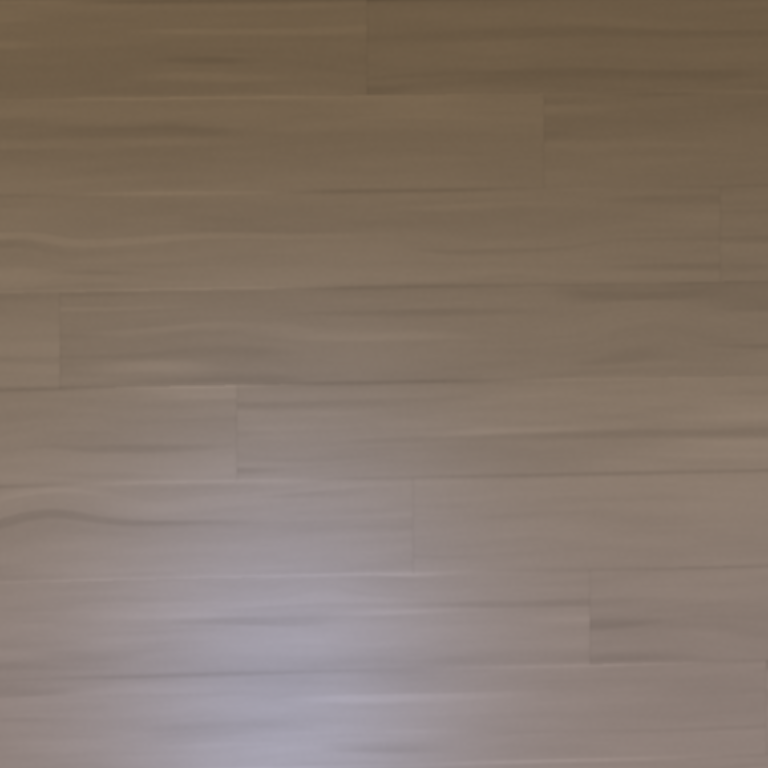
Give the GLSL for this texture, as a WebGL 1 fragment shader.

```glsl
precision highp float;

uniform vec2 u_resolution;

#define ROWS 8.0
#define PLANK_LENGTH 1.09
#define JOINT_START 0.078
#define JOINT_STEP 0.23
#define TILT 0.028
#define SEAM_WIDTH 0.0032
#define JOINT_WIDTH 0.0022
#define GRAIN_DEPTH 1.0
#define PLANK_VARIATION 0.035
#define SOFTNESS 0.0013

float hash(vec2 p) {
    vec3 h = fract(p.xyx * 0.1031);
    h += dot(h, h.yzx + 33.33);
    return fract((h.x + h.y) * h.z);
}

float noise(vec2 p) {
    vec2 i = floor(p), f = fract(p);
    f = f * f * (3.0 - 2.0 * f);
    float low = mix(hash(i), hash(i + vec2(1.0, 0.0)), f.x);
    float high = mix(hash(i + vec2(0.0, 1.0)), hash(i + 1.0), f.x);
    return mix(low, high, f.y);
}

float fbm(vec2 p) {
    float sum = 0.0, weight = 0.5;
    for (int i = 0; i < 3; i++) {
        sum += weight * noise(p);
        p = p * 2.03 + 17.3;
        weight *= 0.5;
    }
    return sum / 0.875;
}

// Long fibres, with stronger waves where the wood is figured
float grain(vec2 p, float seed) {
    p += vec2(seed * 37.0, seed * 11.0);
    float figure = smoothstep(0.6, 0.9, noise(p * vec2(3.5, 11.0)));
    p.y += (0.008 + 0.028 * figure) * (noise(p * vec2(7.0, 16.0)) - 0.5);
    float broad = fbm(p * vec2(1.7, 27.0)) - 0.5;
    float fine = fbm(p * vec2(11.0, 120.0)) - 0.5;
    float dark = smoothstep(0.68, 0.98, noise(p * vec2(4.0, 58.0) + 41.0));
    float pale = smoothstep(0.70, 0.98, noise(p * vec2(3.2, 64.0) + 83.0));
    return 0.10 * broad + 0.045 * fine - 0.065 * dark + 0.055 * pale;
}

// Relative brightness of the staggered planks
float plankShade(vec2 uv) {
    vec2 p = uv;
    p.y -= TILT * (uv.x - 0.4) * (1.0 - 0.7 * uv.y);
    float row = floor(p.y * ROWS);
    float start = JOINT_START + JOINT_STEP * (ROWS * 0.5 - row);
    float along = (p.x - start) / PLANK_LENGTH;
    float seed = hash(vec2(floor(along) + 13.0, row + 29.0));

    float shade = GRAIN_DEPTH * grain(p, seed);
    shade += PLANK_VARIATION * (seed - 0.5);

    // Seams fade in and out and sometimes catch the light
    float edge = fract(p.y * ROWS + 0.5) - 0.5;
    float seam = exp(-pow(edge / (ROWS * SEAM_WIDTH), 2.0));
    float nearest = floor(p.y * ROWS + 0.5);
    float wear = noise(vec2(p.x * 4.0 + 5.0, nearest * 7.3 + 60.0));
    shade += seam * mix(-0.085, 0.065, smoothstep(0.15, 0.85, wear));

    // Faint butt joints
    float end = (fract(along + 0.5) - 0.5) * PLANK_LENGTH;
    shade -= 0.025 * exp(-pow(end / JOINT_WIDTH, 2.0));
    return shade;
}

// Brown falloff from below, with a cool window reflection
vec3 floorLight(vec2 uv) {
    vec3 farBrown = vec3(0.435, 0.365, 0.280);
    vec3 middleTaupe = vec3(0.520, 0.457, 0.396);
    vec3 nearTaupe = vec3(0.560, 0.502, 0.474);
    vec3 coolGlow = vec3(0.655, 0.650, 0.715);
    vec3 color = mix(nearTaupe, middleTaupe, smoothstep(0.05, 0.55, uv.y));
    color = mix(color, farBrown, smoothstep(0.38, 1.0, uv.y));
    color *= 1.0 - 0.035 * smoothstep(0.5, 1.0, uv.x) * smoothstep(0.3, 0.9, uv.y);
    vec2 offset = (uv - vec2(0.37, 0.04)) / vec2(0.25, 0.36);
    return mix(color, coolGlow, 0.86 * exp(-dot(offset, offset)));
}

void main() {
    vec2 uv = gl_FragCoord.xy / u_resolution;
    vec2 spread = max(vec2(SOFTNESS), 0.35 / u_resolution);

    // Average nearby samples for soft edges
    float shade = 0.0;
    for (int y = -1; y <= 1; y++) {
        for (int x = -1; x <= 1; x++) {
            shade += plankShade(uv + vec2(float(x), float(y)) * spread);
        }
    }
    shade /= 9.0;

    vec3 warmth = vec3(0.97, 1.0, 1.04);
    vec3 color = floorLight(uv) * (1.0 + shade * warmth);
    color += (noise(uv * 190.0) - 0.5) * 0.006;
    gl_FragColor = vec4(color, 1.0);
}
```
